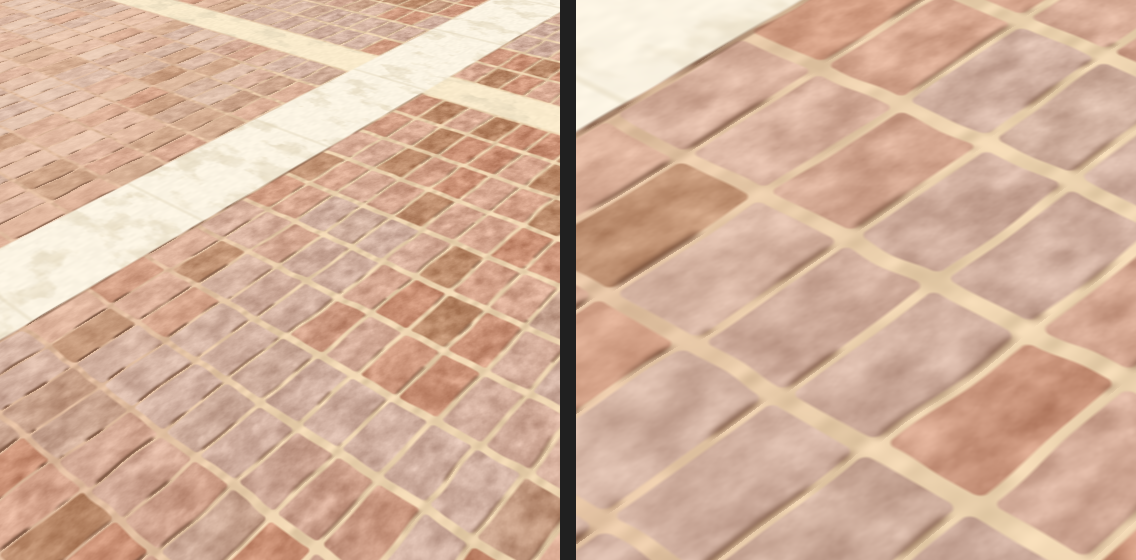
Left, the full canvas; right, a detail of the centre.
A WebGL 2 fragment shader for this texture:

```glsl
#version 300 es
precision highp float;
// Sunlit brick paving in perspective, crossed by two pale stone bands.

#define VANISH_RIGHT vec2(2.083, -0.612)
#define VANISH_LEFT vec2(-1.355, -0.462)
#define BRICK_STEP 0.094
#define ROW_STEP 0.1855
#define MAIN_BAND_WIDTH 3.34
#define CROSS_BAND_ROW 9.0
#define MORTAR_HALF vec2(0.055, 0.105)
#define CORNER 0.08
#define WOBBLE 0.07
#define ROW_JITTER 0.12
#define WEAR 0.34

uniform vec2 u_resolution;
out vec4 outColor;

const vec3 RUST = vec3(0.77, 0.53, 0.42);
const vec3 ROSE = vec3(0.83, 0.64, 0.55);
const vec3 BROWN = vec3(0.67, 0.47, 0.33);
const vec3 MAUVE = vec3(0.78, 0.66, 0.61);
const vec3 BLEACHED = vec3(0.96, 0.85, 0.76);
const vec3 MORTAR = vec3(0.92, 0.82, 0.68);
const vec3 CREVICE = vec3(0.43, 0.28, 0.20);
const vec3 MARBLE = vec3(0.985, 0.955, 0.89);
const vec3 VEIN = vec3(0.88, 0.83, 0.72);
const vec3 SANDSTONE = vec3(0.98, 0.92, 0.80);

float hash(vec2 p) {
  vec3 q = fract(p.xyx * vec3(0.1031, 0.1030, 0.0973));
  q += dot(q, q.yzx + 33.33);
  return fract((q.x + q.y) * q.z);
}

float noise(vec2 p) {
  vec2 i = floor(p), f = fract(p);
  f = f * f * (3.0 - 2.0 * f);
  return mix(mix(hash(i), hash(i + vec2(1, 0)), f.x),
             mix(hash(i + vec2(0, 1)), hash(i + vec2(1, 1)), f.x), f.y);
}

float fbm(vec2 p) {
  float sum = 0.0, amp = 0.53;
  for (int i = 0; i < 4; i++) {
    sum += amp * noise(p);
    p = mat2(1.6, 1.2, -1.2, 1.6) * p + 17.3;
    amp *= 0.5;
  }
  return sum;
}

float roundBox(vec2 p, vec2 halfSize, float r) {
  vec2 d = abs(p) - halfSize + r;
  return length(max(d, 0.0)) + min(max(d.x, d.y), 0.0) - r;
}

float span(float x, float lo, float hi, float w) {
  return smoothstep(lo - w, lo + w, x) - smoothstep(hi - w, hi + w, x);
}

// Ground coordinates: x counts bricks, y counts rows; both are straight in space.
vec2 groundPlane(vec2 p) {
  float tilt = (VANISH_RIGHT.y - VANISH_LEFT.y) / (VANISH_RIGHT.x - VANISH_LEFT.x);
  float depth = p.y - VANISH_LEFT.y - tilt * (p.x - VANISH_LEFT.x);
  vec2 ray = vec2(VANISH_RIGHT.x - p.x, p.x - VANISH_LEFT.x) / depth;
  return vec2((1.846 - ray.x) / BRICK_STEP, (ray.y - 1.26) / ROW_STEP);
}

vec3 brickwork(vec2 ground, vec2 pos, vec2 texel) {
  // Wobbly grid with a small slip in every row
  vec2 g = ground;
  if (g.x < -0.5 * MAIN_BAND_WIDTH) g.x += fract(MAIN_BAND_WIDTH);
  g += WOBBLE * vec2(1.0, 0.5) * (vec2(noise(ground * 2.3), noise(ground * 2.3 + 40.0)) - 0.5);
  g.x += ROW_JITTER * (hash(vec2(floor(g.y), 7.0)) - 0.5);
  vec2 id = floor(g) + 60.0;
  vec2 q = (fract(g) - 0.5) * vec2(1.0, 2.0);

  // Joints are tighter and darker towards the left
  float tight = 1.0 - smoothstep(0.25, 0.7, pos.x + 0.15 * (1.0 - pos.y));
  vec2 halfSize = vec2(0.5, 1.0) - MORTAR_HALF * mix(1.0, 0.6, tight);
  float aa = 0.7 * max(texel.x, texel.y) + 0.012;
  float body = 1.0 - smoothstep(-aa, aa, roundBox(q, halfSize, CORNER));

  // Colour of each brick, with grey patches over neighbours
  float pick = hash(id);
  vec3 brick = mix(RUST, ROSE, smoothstep(0.1, 0.7, pick));
  brick = mix(brick, BROWN, 0.8 * step(0.76, hash(id + 91.0)));
  float patchy = noise(id * 0.33 + 5.0) + 0.35 * (1.0 - pos.x) + 0.3 * (pick - 0.5);
  brick = mix(brick, MAUVE, 0.85 * smoothstep(0.65, 0.95, patchy));

  // Worn faces and grain
  float grain = fbm(vec2(ground.x * 4.0, ground.y * 5.0) + pick * 20.0);
  brick += WEAR * (grain - 0.47) * vec3(0.9, 1.0, 1.0);
  float sun = 1.0 - smoothstep(0.1, 0.95, length(pos - vec2(0.0, 1.0)));
  brick = mix(brick, BLEACHED, 0.08 + sun * (0.25 + 0.5 * hash(id + 33.0)));
  vec3 joint = mix(MORTAR, ROSE, 0.5 * tight) + 0.12 * (noise(ground * 7.0) - 0.5);
  vec3 color = mix(joint, brick, body);

  // Shadow in the crevice on the near side
  float width = max(0.05, aa);
  float line = exp(-pow((q.x - halfSize.x) / width, 2.0)) * 0.05 / width;
  float broken = smoothstep(0.3, 0.7, noise(ground * vec2(1.0, 4.0) + 9.0));
  line *= broken * (1.0 - smoothstep(0.75, 0.95, abs(q.y)));
  return mix(color, CREVICE, line * mix(0.45, 0.8, tight));
}

vec3 stone(vec3 base, vec2 ground) {
  float cloud = fbm(ground * vec2(1.1, 3.0) + 3.0);
  float vein = smoothstep(0.48, 0.72, cloud) * (0.5 + 0.5 * noise(ground * vec2(3.0, 9.0)));
  return mix(base, VEIN, 0.65 * vein) + 0.03 * (noise(ground * 9.0) - 0.5);
}

void main() {
  vec2 pos = gl_FragCoord.xy / u_resolution;
  vec2 ground = groundPlane(vec2(pos.x, 1.0 - pos.y));
  vec2 texel = fwidth(ground);
  vec2 soft = texel * 0.8 + 0.01;
  vec3 color = brickwork(ground, pos, texel * vec2(1.0, 2.0));

  // Narrow band, one row wide
  float crossBand = span(ground.y, CROSS_BAND_ROW, CROSS_BAND_ROW + 1.0, soft.y);
  color = mix(color, stone(SANDSTONE, ground), crossBand);

  // Wide band on top, with faint slab joints and a dark near edge
  float mainBand = span(ground.x, -MAIN_BAND_WIDTH, 0.0, soft.x);
  vec3 slab = stone(MARBLE, ground);
  float seam = abs(fract(ground.y / 3.0 + 0.45) - 0.5) * 3.0;
  slab = mix(slab, VEIN, 0.4 * (1.0 - smoothstep(0.0, 0.025 + soft.y, seam)));
  color = mix(color, slab, mainBand);
  float rim = span(ground.x, -0.02, 0.07, soft.x) * (1.0 - crossBand);
  color = mix(color, CREVICE, rim * 0.65 * noise(ground * vec2(0.5, 3.0)));

  outColor = vec4(clamp(color, 0.0, 1.0), 1.0);
}
```
